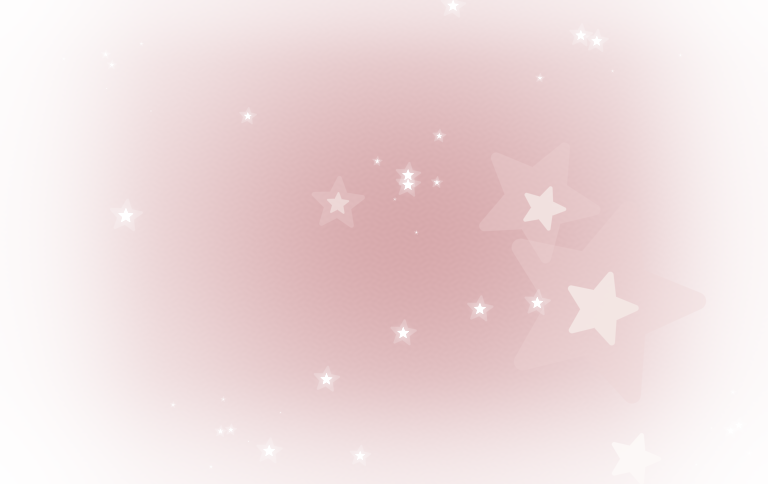
Write a WebGL 1 fragment shader that draws this background.

```glsl
precision highp float;
// Dusty rose glow fading to white, with soft rounded stars and small sparkles.

uniform vec2 u_resolution;

#define GLOW_CENTER vec2(0.85, 0.515)
#define GLOW_RADII vec2(0.62, 0.515)
#define GLOW_DEPTH vec3(0.155, 0.335, 0.325)
#define VEIL_COLOR vec3(0.93, 0.83, 0.83)
#define VEIL_ALPHA 0.32
#define STAR_COLOR vec3(0.955, 0.905, 0.895)
#define INNER_RATIO 0.46
#define ROUNDING 0.08
#define GRAIN 0.006

const float SECTOR = 1.2566371;
const float GOLDEN_ANGLE = 2.39996;

// Signed distance to a rounded five-pointed star with one tip at angle turn.
float starDistance(vec2 p, float radius, float turn) {
    float a = mod(atan(p.y, p.x) - turn + 0.5 * SECTOR, SECTOR) - 0.5 * SECTOR;
    float tip = radius * (1.0 - 1.5 * ROUNDING);
    vec2 q = length(p) * vec2(cos(a), abs(sin(a))) - vec2(tip, 0.0);
    vec2 edge = tip * (INNER_RATIO * vec2(0.809, 0.588) - vec2(1.0, 0.0));
    float d = length(q - edge * clamp(dot(q, edge) / dot(edge, edge), 0.0, 1.0));
    float side = edge.x * q.y - edge.y * q.x;
    return (side > 0.0 ? -d : d) - ROUNDING * radius;
}

float starMask(vec2 p, float radius, float turn) {
    float soft = 0.75 / u_resolution.y;
    return 1.0 - smoothstep(-soft, soft, starDistance(p, radius, turn));
}

void paintStar(inout vec3 color, vec2 p, float radius, float turn, vec3 tint, float alpha) {
    color = mix(color, tint, alpha * starMask(p, radius, turn));
}

// White core, a faint star around it and a small bloom.
void paintSparkle(inout vec3 color, vec2 p, float size) {
    float bloom = 0.35 * exp(-dot(p, p) / (size * size));
    float halo = 0.2 * starMask(p, 2.2 * size, 0.2);
    float core = starMask(p, size, 0.3);
    color = mix(color, vec3(1.0), max(core, bloom + halo * (1.0 - bloom)));
}

// A leading sparkle with smaller ones spiralling away from it.
void paintCluster(inout vec3 color, vec2 p, float spread, float size, float turn) {
    for (int i = 0; i < 7; i++) {
        float n = float(i);
        float angle = turn + GOLDEN_ANGLE * (n - 1.0);
        vec2 offset = spread * n / 6.0 * vec2(cos(angle), sin(angle));
        float scale = i < 2 ? 1.0 : 0.35 + 0.2 * sin(n * 2.3);
        paintSparkle(color, p - offset, size * scale);
    }
}

// Woven paper texture from layered sines.
float paperGrain(vec2 p) {
    float weave = sin(p.x * 410.0 + 3.0 * sin(p.y * 173.0));
    weave += sin(p.y * 530.0 + 2.5 * sin(p.x * 97.0));
    return 0.5 * weave;
}

vec3 background(vec2 p, vec2 uv) {
    vec2 d = (p - GLOW_CENTER) / GLOW_RADII;
    float glow = exp(-dot(d, d));
    float sides = smoothstep(0.0, 0.22, min(uv.x, 1.0 - uv.x));
    float bottom = smoothstep(0.0, 0.25, uv.y);
    float top = smoothstep(0.0, 0.15, 1.0 - uv.y);
    glow *= mix(0.4, 1.0, sides) * mix(0.65, 1.0, bottom) * mix(0.75, 1.0, top);
    return 1.0 - GLOW_DEPTH * glow + GRAIN * glow * paperGrain(p);
}

void main() {
    vec2 uv = gl_FragCoord.xy / u_resolution;
    vec2 p = gl_FragCoord.xy / u_resolution.y;
    vec3 color = background(p, uv);

    // Translucent veils behind the stars
    paintStar(color, p - vec2(1.110, 0.587), 0.138, -0.17, VEIL_COLOR, VEIL_ALPHA);
    paintStar(color, p - vec2(1.240, 0.374), 0.228, 0.02, VEIL_COLOR, VEIL_ALPHA);
    paintStar(color, p - vec2(0.698, 0.579), 0.060, 0.25, VEIL_COLOR, VEIL_ALPHA);

    // Solid stars
    paintStar(color, p - vec2(1.240, 0.362), 0.083, 0.02, STAR_COLOR, 0.95);
    paintStar(color, p - vec2(1.122, 0.570), 0.050, -0.05, STAR_COLOR, 0.85);
    paintStar(color, p - vec2(0.698, 0.579), 0.025, 0.25, STAR_COLOR, 0.65);
    paintStar(color, p - vec2(1.310, 0.052), 0.058, 0.00, vec3(0.99, 0.975, 0.97), 0.9);

    // Sparkles along a rising arc
    for (int i = 0; i < 5; i++) {
        float n = float(i);
        float x = 0.556 + 0.1385 * n - 0.02 * sin(1.5708 * n);
        float y = 0.374 - 0.306 * pow(1.0 - n / 4.0, 2.3);
        paintSparkle(color, p - vec2(x, y), 0.0135);
    }

    // Lone sparkles
    paintSparkle(color, p - vec2(0.260, 0.554), 0.017);
    paintSparkle(color, p - vec2(0.512, 0.760), 0.009);
    paintSparkle(color, p - vec2(0.936, 0.988), 0.013);
    paintSparkle(color, p - vec2(0.744, 0.058), 0.011);

    // Sparkle clusters
    paintCluster(color, p - vec2(0.843, 0.618), 0.120, 0.013, 1.57);
    paintCluster(color, p - vec2(1.233, 0.915), 0.210, 0.012, 2.80);
    paintCluster(color, p - vec2(1.510, 0.110), 0.120, 0.008, 0.60);
    paintCluster(color, p - vec2(0.477, 0.112), 0.130, 0.006, 3.30);
    paintCluster(color, p - vec2(0.231, 0.866), 0.150, 0.005, 2.10);

    gl_FragColor = vec4(clamp(color, 0.0, 1.0), 1.0);
}
```
